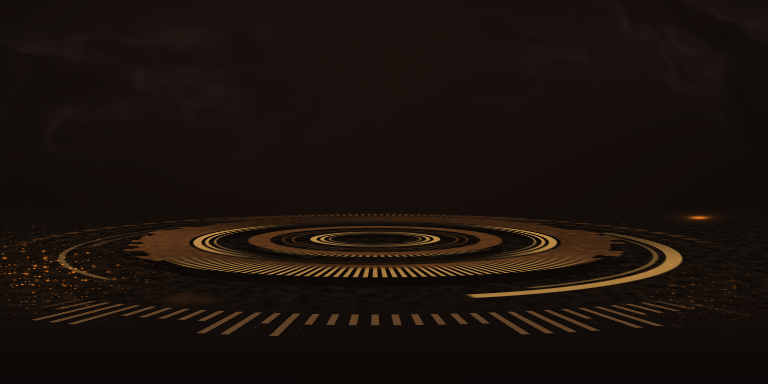
Write a WebGL 1 fragment shader that draws this background.

```glsl
precision highp float;
// Bronze gear dial with gilded rings on a dark smoky floor, seen in perspective.
uniform vec2 u_resolution;

const float TAU = 6.283185;
const float HORIZON = 0.661;     // screen height of the vanishing line
const float CAMERA = 0.2826;     // drop from the horizon to the dial centre
const float TILT = 0.407;        // depth gained per floor unit
const vec3 SHADOW = vec3(0.045, 0.028, 0.018);
const vec3 BRONZE = vec3(0.36, 0.215, 0.105);
const vec3 GOLD = vec3(0.72, 0.53, 0.27);
const vec3 EMBER = vec3(0.95, 0.48, 0.09);

float hash(vec2 p) {
  return fract(sin(dot(p, vec2(127.1, 311.7))) * 43758.55);
}

float corner(vec2 cell, vec2 f, vec2 o) {
  float a = TAU * hash(cell + o);
  return dot(vec2(cos(a), sin(a)), f - o);
}

float gradientNoise(vec2 p) {
  vec2 i = floor(p), f = fract(p);
  vec2 u = f * f * f * (f * (f * 6.0 - 15.0) + 10.0);
  return mix(mix(corner(i, f, vec2(0, 0)), corner(i, f, vec2(1, 0)), u.x),
             mix(corner(i, f, vec2(0, 1)), corner(i, f, vec2(1, 1)), u.x), u.y);
}

float fbm(vec2 p) {
  float sum = 0.0, amp = 0.6;
  for (int i = 0; i < 4; i++) {
    sum += amp * gradientNoise(p);
    p = mat2(1.6, 1.2, -1.2, 1.6) * p + 3.7;
    amp *= 0.5;
  }
  return sum;
}

// Screen to floor: x, depth and perspective scale.
vec3 floorPoint(vec2 p) {
  float w = CAMERA / max(HORIZON - p.y, 0.03);
  return vec3((p.x - 0.977) * w, (w - 1.0) / TILT, w);
}

// Radius, angle from the front, and the pixel footprint of both.
vec4 polar(vec3 q, vec2 centre, float px) {
  vec2 d = q.xy - centre;
  float r = max(length(d), 0.001);
  vec2 n = d / r;
  vec2 size = px * vec2(q.z, q.z * q.z / (CAMERA * TILT));
  return vec4(r, atan(d.x, -d.y), length(n * size), length(n.yx * size) / r);
}

// Box-filtered ring between two radii.
float ring(vec4 c, float a, float b) {
  return clamp((min(c.x + 0.5 * c.z, b) - max(c.x - 0.5 * c.z, a)) / c.z, 0.0, 1.0);
}

float stripeArea(float x, float duty) {
  return floor(x) * duty + min(fract(x), duty);
}

// Box-filtered radial stripes.
float stripes(vec4 c, float count, float duty) {
  float x = c.y * count / TAU + 0.5 * duty, e = c.w * count / TAU;
  return (stripeArea(x + 0.5 * e, duty) - stripeArea(x - 0.5 * e, duty)) / e;
}

float arc(float a, float from, float to, float soft) {
  return smoothstep(from - soft, from + soft, a) * (1.0 - smoothstep(to - soft, to + soft, a));
}

// Plate with an uneven, notched outer rim at its sides.
float gear(vec4 c) {
  float notch = hash(vec2(floor(c.y * 13.0), 2.0)) * smoothstep(0.5, 0.9, abs(sin(c.y)));
  return ring(c, 0.475, 0.645 - 0.055 * notch);
}

float glow(vec2 d, vec2 size) {
  d /= size;
  return exp(-dot(d, d));
}

vec3 backdrop(vec2 p) {
  vec3 col = mix(vec3(0.065, 0.043, 0.034), vec3(0.096, 0.062, 0.048),
                 glow(p - vec2(1.0, 0.85), vec2(0.75, 0.5)));
  vec2 s = mat2(0.9, 0.4, -0.4, 0.9) * p * vec2(2.2, 4.0);
  float n = fbm(s + 1.5 * fbm(s * 0.7 + 5.0));
  float wisps = pow(max(1.0 - abs(n) * 2.2, 0.0), 5.0) * (0.5 + fbm(p * 9.0));
  float mask = glow(p - vec2(0.3, 0.83), vec2(0.45, 0.24)) + glow(p - vec2(1.8, 0.88), vec2(0.4, 0.18));
  return col + mask * (0.025 * (n + 0.3) + 0.075 * wisps) * vec3(1.0, 0.87, 0.78);
}

// Scattered glints, one per grid cell.
float sparks(vec2 p, float scale, float density) {
  vec2 g = p * vec2(scale, scale * 1.5), cell = floor(g);
  vec2 at = 0.25 + 0.5 * vec2(hash(cell + 4.0), hash(cell + 9.0));
  float lit = step(1.0 - density, hash(cell));
  return lit * hash(cell + 17.0) * glow(g - cell - at, vec2(0.18, 0.14));
}

void main() {
  float px = max(1.0 / u_resolution.y, 0.0025);
  vec2 p = gl_FragCoord.xy / u_resolution.y;
  p.x += 1.0 - 0.5 * u_resolution.x / u_resolution.y;
  vec3 q = floorPoint(p);
  vec4 c = polar(q, vec2(0.0), px);
  vec4 under = polar(floorPoint(p + vec2(0.0, 0.024)), vec2(0.0), px);
  vec4 outer = polar(q, vec2(-0.026, -0.156), px);
  float front = smoothstep(0.5, 0.9, cos(c.y)), side = abs(sin(c.y));

  // Smoke and grainy floor
  vec3 col = backdrop(p);
  float ground = arc(p.y, 0.2, 0.42, 0.05);
  float grain = fbm(q.xy * vec2(38.0, 22.0));
  col = mix(col, vec3(0.075, 0.052, 0.036) * (1.0 + 1.3 * grain), ground);
  col *= 1.0 - 0.25 * smoothstep(0.18, 0.0, p.y);

  // Ticks in front and faint dashes around the rim
  float tickEnd = 1.09 + 0.08 * step(0.6, hash(vec2(floor(c.y * 210.0 / TAU + 0.18), 7.0)));
  float ticks = ring(c, 1.01, tickEnd) * stripes(c, 210.0, 0.36) * arc(c.y, -0.5, 0.48, 0.06);
  col = mix(col, vec3(0.42, 0.29, 0.17), 0.85 * ticks);
  float dashes = (ring(outer, 0.84, 0.875) + 0.6 * ring(outer, 0.78, 0.795)) * stripes(outer, 72.0, 0.65);
  col = mix(col, BRONZE, 0.55 * dashes * arc(abs(outer.y), 1.65, 2.7, 0.2));

  // Sweeping arcs
  float sweep = ring(outer, 0.703, 0.737) * arc(outer.y, 0.265, 2.0, 0.012)
              + 0.6 * ring(outer, 0.675, 0.686) * arc(outer.y, 0.46, 1.9, 0.02);
  float leftSweep = ring(outer, 0.695, 0.708) * arc(outer.y, -2.3, -0.75, 0.05)
                  + 0.7 * ring(outer, 0.65, 0.672) * arc(outer.y, -2.2, -1.55, 0.05);
  float fade = 1.0 - 0.65 * smoothstep(1.1, 2.0, abs(outer.y));
  col = mix(col, GOLD * 0.92, min(sweep + 0.55 * leftSweep, 1.0) * fade);

  // Gear: shaded wall, plate, teeth
  col = mix(col, SHADOW, 0.9 * max(gear(under), ring(under, 0.26, 0.33)));
  vec3 plate = BRONZE * (0.82 + 0.3 * grain + 0.12 * sin(c.y * 3.0));
  float teeth = stripes(c, 210.0, 0.52);
  plate = mix(plate, mix(SHADOW, GOLD * 0.9, teeth), front * smoothstep(0.49, 0.56, c.x));
  plate *= 1.0 - 0.35 * smoothstep(0.2, 0.9, -cos(c.y));
  col = mix(col, plate, gear(c));
  col = mix(col, BRONZE, 0.8 * ring(c, 0.66, 0.73) * teeth * smoothstep(0.6, 0.85, -cos(c.y)));

  // Hub and gilded rings
  col = mix(col, BRONZE * (0.95 + 0.25 * grain), ring(c, 0.272, 0.328));
  col = mix(col, GOLD * 0.9, 0.75 * ring(c, 0.325, 0.355) * stripes(c, 130.0, 0.5) * front);
  float gilt = ring(c, 0.445, 0.465) + ring(c, 0.427, 0.436) + 0.7 * ring(c, 0.408, 0.414);
  col = mix(col, GOLD, gilt * (0.12 + 0.88 * smoothstep(0.5, 0.95, side)));
  float core = ring(c, 0.152, 0.169) + ring(c, 0.133, 0.143) + 0.6 * ring(c, 0.115, 0.121);
  col = mix(col, GOLD, core * (0.45 + 0.55 * side));
  col = mix(col, BRONZE, 0.7 * (ring(c, 0.21, 0.218) + ring(c, 0.236, 0.242)));

  // Embers and a distant light
  float drift = glow(p - vec2(0.08, 0.29), vec2(0.24, 0.075))
              + 0.35 * glow(p - vec2(1.83, 0.23), vec2(0.18, 0.07));
  float embers = sparks(p, 38.0, 0.4) + sparks(p + 0.31, 64.0, 0.35) + 0.6 * sparks(p + 0.73, 100.0, 0.3);
  col += EMBER * drift * (1.3 * embers + 0.025);
  col += EMBER * 0.1 * glow(p - vec2(0.49, 0.222), vec2(0.06, 0.014));
  vec2 lamp = p - vec2(1.82, 0.433);
  col += EMBER * (0.8 * glow(lamp, vec2(0.022, 0.004)) + 0.12 * glow(lamp, vec2(0.06, 0.012)));

  gl_FragColor = vec4(col, 1.0);
}
```
